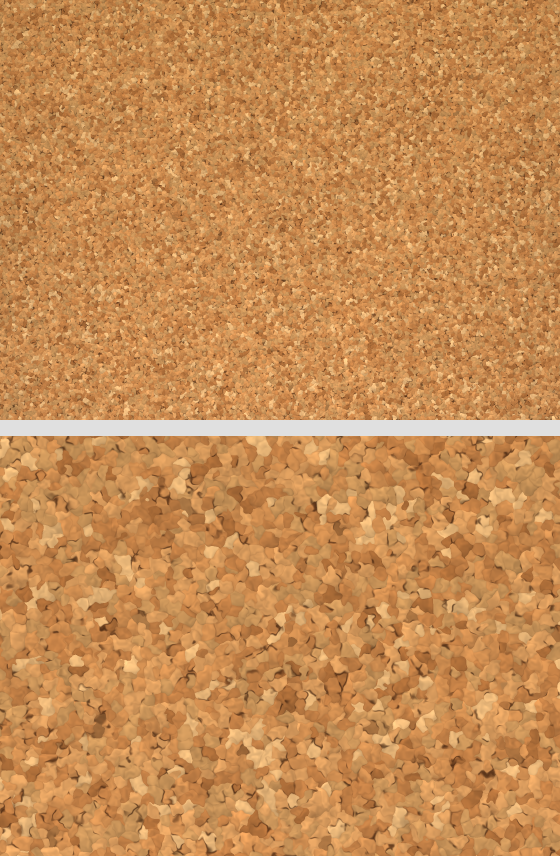
Top, the full canvas; bottom, a detail of the centre.
Give the GLSL for this texture, as a WebGL 2 fragment shader.

```glsl
#version 300 es
precision highp float;

uniform vec2 u_resolution;
out vec4 fragColor;

float hash(vec2 p) {
    return fract(sin(dot(p, vec2(127.1, 311.7))) * 43758.5453);
}

float noise(vec2 p) {
    vec2 cell = floor(p), f = fract(p);
    f = f * f * (3.0 - 2.0 * f);
    return mix(mix(hash(cell), hash(cell + vec2(1, 0)), f.x),
               mix(hash(cell + vec2(0, 1)), hash(cell + vec2(1, 1)), f.x), f.y);
}

// Base colour of one granule, from a uniform random pick
vec3 granuleColor(float pick) {
    if (pick < 0.06) return vec3(0.66, 0.42, 0.22);
    if (pick < 0.26) return vec3(0.73, 0.48, 0.265);
    if (pick < 0.46) return vec3(0.76, 0.56, 0.34);
    if (pick < 0.70) return vec3(0.79, 0.54, 0.31);
    if (pick < 0.91) return vec3(0.83, 0.595, 0.36);
    return vec3(0.88, 0.69, 0.46);
}

vec3 cork(vec2 uv) {
    // Fine warp makes the chips ragged
    vec2 p = uv * 112.0;
    p += 0.45 * (vec2(noise(p * 2.3), noise(p * 2.3 + 53.0)) - 0.5);

    // Nearest two chips, each with its own size, stretch and direction
    vec2 base = floor(p), id = base, toChip = vec2(0.0);
    float nearest = 9.0, second = 9.0;
    for (int y = -1; y <= 1; y++) {
        for (int x = -1; x <= 1; x++) {
            vec2 cell = base + vec2(x, y);
            vec2 d = p - cell - vec2(hash(cell), hash(cell + 17.3));
            float angle = 3.1416 * hash(cell + 41.9);
            vec2 axis = vec2(cos(angle), sin(angle));
            float stretch = mix(1.0, 1.5, hash(cell + 67.1));
            vec2 q = vec2(dot(d, axis) / stretch, dot(d, vec2(-axis.y, axis.x)) * stretch);
            float dist = length(q) * mix(0.7, 1.35, hash(cell + 89.7));
            if (dist < nearest) {
                second = nearest;
                nearest = dist;
                id = cell;
                toChip = d;
            } else {
                second = min(second, dist);
            }
        }
    }

    // Chip colour, brightness spread, tilt shading and fine mottling
    vec3 color = granuleColor(hash(id + 5.7));
    color *= 1.035 + 0.09 * (hash(id + 23.1) - 0.5);
    vec2 tilt = vec2(hash(id + 31.3), hash(id + 73.9)) - 0.5;
    color *= 1.0 + 0.16 * dot(toChip, tilt + vec2(-0.2, 0.4));
    color *= 1.0 + 0.16 * (noise(p * 3.3 + 11.0) - 0.5);

    // Faint seams that open into short dark specks
    float seam = 1.0 - smoothstep(0.0, 0.26, second - nearest);
    float pit = smoothstep(0.62, 0.92, noise(p * 1.7 + 29.0));
    color *= 1.0 - seam * (0.06 + 0.52 * pit) * vec3(0.9, 1.0, 1.08);
    float bark = step(0.985, hash(id + 97.3));
    return mix(color, vec3(0.54, 0.37, 0.21), 0.55 * bark);
}

void main() {
    // Average a grid of samples inside each pixel
    vec3 color = vec3(0.0);
    for (int i = 0; i < 9; i++) {
        vec2 offset = (vec2(i % 3, i / 3) - 1.0) / 3.0;
        color += cork((gl_FragCoord.xy + offset) / u_resolution.y) / 9.0;
    }

    // Soft blotches and light falling off towards the top and sides
    vec2 uv = gl_FragCoord.xy / u_resolution;
    vec2 p = gl_FragCoord.xy / u_resolution.y;
    color *= 1.0 + 0.03 * (noise(p * 7.0) - 0.5) + 0.03 * (noise(p * 22.0 + 9.0) - 0.5);
    color *= mix(vec3(1.025, 1.025, 1.035), vec3(0.97, 0.965, 0.935), uv.y);
    color *= 1.01 - 0.05 * pow(abs(uv.x - 0.5) * 2.0, 3.0);
    fragColor = vec4(color, 1.0);
}
```
